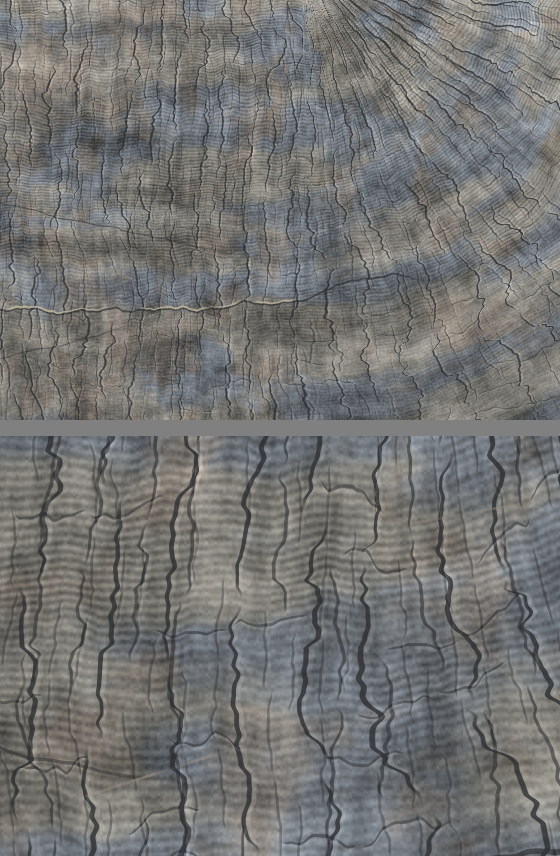
Top: the whole. Bottom: its middle third, enlarged.
Reproduce this texture procedurally as a Shadertoy shader.

```glsl
// Weathered end grain of an old stump: fine growth rings that run level on the
// left and bend round a heart beyond the top edge, split by radial cracks.
// Everything is built in (along ring, across ring) coordinates from value noise.

float hash(vec2 p) {
    vec3 h = fract(vec3(p.xyx) * 0.1031);
    h += dot(h, h.yzx + 33.33);
    return fract((h.x + h.y) * h.z);
}

float noise(vec2 p) {
    vec2 i = floor(p), f = fract(p);
    f = f * f * (3.0 - 2.0 * f);
    return mix(mix(hash(i), hash(i + vec2(1, 0)), f.x),
               mix(hash(i + vec2(0, 1)), hash(i + vec2(1, 1)), f.x), f.y);
}

float fbm(vec2 p) {
    float sum = 0.0, amp = 0.5;
    for (int i = 0; i < 4; i++) {
        sum += amp * noise(p);
        p = p * 2.03 + 17.3;
        amp *= 0.5;
    }
    return sum / 0.94;
}

// Broken, jagged cracks along q.y: positive in the gap, negative on its lit rim
float cracks(vec2 q, float spacing, float len, float width, float share, float stretch, float seed) {
    float x = q.x / spacing + 0.9 * noise(q * vec2(5.0, 9.0) + seed);
    float column = floor(x);
    float y = q.y / len + 17.0 * hash(vec2(column, seed));
    vec2 cell = vec2(column + seed * 7.0, floor(y));
    float jog = smoothstep(0.3, 0.7, noise(vec2(q.y * 38.0, column + seed)));
    float centre = 0.3 + 0.3 * hash(cell) + 0.16 * jog
                 + 0.1 * noise(vec2(q.y * 120.0, column));
    float t = fract(y);
    float taper = 4.0 * t * (1.0 - t);
    float present = step(hash(cell + 41.7), share) * smoothstep(0.0, 0.35, taper);
    float d = (fract(x) - centre) * spacing * stretch;
    float w = width * (0.5 + 0.5 * taper);
    float aa = 0.7 / iResolution.y;
    float gap = 1.0 - smoothstep(w - aa, w + aa, abs(d));
    float rim = 1.0 - smoothstep(w * 0.5, w + 2.0 * aa, abs(d - 2.0 * w));
    return present * (gap - 0.35 * rim * (1.0 - gap));
}

float line(float d, float w) {
    float aa = 0.7 / iResolution.y;
    return 1.0 - smoothstep(w - aa, w + aa, abs(d));
}

// Distance to a segment that starts at a and spans v
float segment(vec2 p, vec2 a, vec2 v) {
    return length(p - a - v * clamp(dot(p - a, v) / dot(v, v), 0.0, 1.0));
}

void mainImage(out vec4 fragColor, in vec2 fragCoord) {
    vec2 p = fragCoord / iResolution.y;

    // Ring coordinates: straight on the left, a fan on the right
    vec2 fromHeart = p - vec2(0.72, 1.1);
    float side = max(fromHeart.x, 0.0);
    float radius = length(vec2(side, fromHeart.y));
    float along = min(fromHeart.x, 0.0) + 0.6 * atan(side, -fromHeart.y);
    float stretch = mix(1.0, radius / 0.6, smoothstep(0.0, 0.15, fromHeart.x));
    vec2 q = vec2(along + 0.025 * noise(p * 4.0), radius + 0.03 * noise(p * 5.0));
    float scallop = 0.016 * noise(vec2(q.x * 24.0, q.y * 6.0)) + 0.005 * noise(q * vec2(70.0, 20.0));
    float ring = q.y + scallop;

    // Broad bands, blotches and radial fibre
    float bands = fbm(vec2(q.x * 3.5, ring * 15.0));
    float blotch = fbm(vec2(q.x * 20.0, ring * 22.0) + 9.0);
    float fibre = fbm(vec2(q.x * 75.0, q.y * 9.0) + 31.0);
    float flecks = noise(vec2(q.x * 60.0, ring * 130.0));
    float grain = hash(floor(p * 420.0));
    float fineGrain = noise(p * 260.0);
    float upper = smoothstep(0.05, 0.6, p.y);
    float fan = smoothstep(0.75, 1.25, p.x) * smoothstep(0.2, 0.9, p.y);

    float tone = 0.472 + 0.30 * (bands - 0.5) + 0.23 * (blotch - 0.5) + 0.19 * (fibre - 0.5);
    tone += 0.03 * (upper - 0.6) + 0.045 * fan;
    tone += 0.09 * (flecks - 0.5) + 0.05 * (grain - 0.5) + 0.08 * (fineGrain - 0.5);

    // Fine growth rings
    float phase = ring * 128.0 + 1.6 * noise(vec2(q.x * 6.0, q.y * 10.0));
    float clarity = mix(0.4, 1.0, upper) * (0.35 + 0.9 * noise(q * vec2(14.0, 18.0) + 5.0));
    tone += 0.052 * clarity * sin(6.2832 * phase);

    // Blue-grey weathering against warm bare wood
    float blue = smoothstep(0.44, 0.66, fbm(vec2(q.x * 4.0, ring * 11.0) + 53.0));
    float brown = smoothstep(0.5, 0.72, fbm(vec2(q.x * 16.0, ring * 14.0) + 71.0));
    tone -= 0.055 * (blue - 0.4);
    vec3 tint = mix(vec3(1.015, 1.0, 0.95), vec3(0.95, 1.0, 1.06), blue);
    tint = mix(tint, vec3(1.07, 0.99, 0.90), 0.6 * brown);
    vec3 wood = tone * tint;

    // Radial cracks from coarse to fine, then short ones that follow the rings
    float split = 0.9 * cracks(q, 0.058, 0.21, 0.0021, 0.8, stretch, 3.0);
    split += 0.65 * cracks(q, 0.037, 0.12, 0.0015, 0.65, stretch, 11.0);
    split += 0.4 * cracks(q, 0.021, 0.07, 0.0011, 0.5, stretch, 23.0);
    split += 0.55 * cracks(vec2(ring, q.x), 0.055, 0.06, 0.0013, 0.35, 1.0, 37.0);

    // Long cracks across the grain, the main one with a pale torn lip
    float wobble = 0.022 * (fbm(p.xx * vec2(14.0, 0.0) + 4.0) - 0.5);
    float mainCrack = p.y - 0.262 - 0.09 * smoothstep(0.45, 1.05, p.x) - 2.0 * wobble;
    float reach = 1.0 - smoothstep(0.95, 1.02, p.x);
    split += 0.8 * reach * line(mainCrack + 0.003, 0.0022);
    split += 0.65 * line(p.y - 0.515 + 0.22 * p.x - wobble, 0.0014) * (1.0 - smoothstep(0.5, 0.62, p.x));
    split += 0.55 * line(p.y - 0.145 - 0.24 * p.x - wobble, 0.0014) * (1.0 - smoothstep(0.25, 0.33, p.x));
    wood = mix(wood, vec3(0.17, 0.175, 0.185), 0.85 * clamp(split, 0.0, 1.0));
    wood += 0.2 * clamp(-split, 0.0, 1.0) * vec3(1.0, 0.98, 0.93);
    float lip = line(mainCrack - 0.001, 0.0024 * noise(vec2(p.x * 35.0, 2.0)) + 0.0006);
    lip *= (1.0 - smoothstep(0.68, 0.74, p.x)) * smoothstep(0.2, 0.55, noise(vec2(p.x * 22.0, 8.0)));
    wood = mix(wood, vec3(0.76, 0.72, 0.63), 0.8 * lip);

    // Scattered pale scratches and one rusty streak
    for (float i = 0.0; i < 9.0; i++) {
        vec2 start = vec2(1.2 * hash(vec2(i, 1.0)), 0.6 * hash(vec2(i, 2.0)));
        vec2 span = vec2(0.05 + 0.1 * hash(vec2(i, 3.0)), 0.12 * (hash(vec2(i, 4.0)) - 0.5));
        float scratch = line(segment(p, start, span), 0.0011) * noise(p * 50.0 + i);
        wood = mix(wood, vec3(0.64, 0.59, 0.54), 0.6 * scratch);
    }
    float streak = 1.0 - smoothstep(0.001, 0.009, segment(p, vec2(0.635, 0.70), vec2(0.05, 0.15)));
    wood = mix(wood, vec3(0.57, 0.48, 0.40), 0.55 * streak * noise(p * vec2(90.0, 30.0)));

    fragColor = vec4(clamp(wood, 0.0, 1.0), 1.0);
}
```
